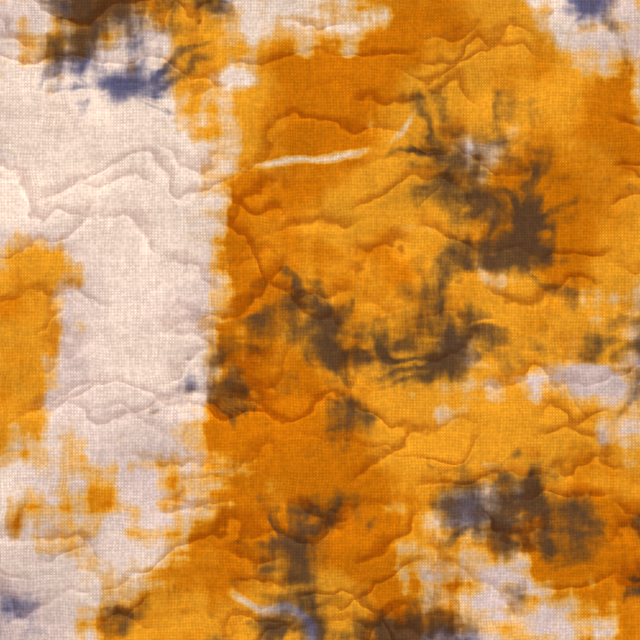
Reproduce this texture procedurally as a Shadertoy shader.

```glsl
// Crinkled cotton cloth, tie-dyed in orange with indigo blots and pale resist lines.

const vec3 CREAM  = vec3(0.94, 0.84, 0.77);
const vec3 LILAC  = vec3(0.84, 0.74, 0.71);
const vec3 PEACH  = vec3(0.89, 0.69, 0.45);
const vec3 GOLD   = vec3(0.90, 0.59, 0.13);
const vec3 AMBER  = vec3(0.80, 0.44, 0.03);
const vec3 INDIGO = vec3(0.29, 0.29, 0.43);
const vec3 BROWN  = vec3(0.32, 0.23, 0.17);

const float DYE_SCALE   = 4.2;   // dye patches per canvas
const float DYE_SPREAD  = 2.6;   // contrast of the dye patches
const float DYE_EDGE    = 0.33;  // softness of the dye border
const float BLOT_SCALE  = 5.5;   // cells of indigo blots per canvas
const float BLOT_CHANCE = 0.52;
const float LINE_WIDTH  = 0.011;
const float CREASE_ROWS = 13.0;
const float THREADS     = 205.0;
const float WEAVE_DEPTH = 0.06;

float hash(vec2 p) {
    vec3 q = fract(p.xyx * vec3(0.1031, 0.1030, 0.0973));
    q += dot(q, q.yzx + 33.33);
    return fract((q.x + q.y) * q.z);
}

float noise(vec2 p) {
    vec2 cell = floor(p), f = fract(p);
    f = f * f * f * (f * (f * 6.0 - 15.0) + 10.0);
    float low  = mix(hash(cell), hash(cell + vec2(1, 0)), f.x);
    float high = mix(hash(cell + vec2(0, 1)), hash(cell + vec2(1, 1)), f.x);
    return mix(low, high, f.y);
}

float fbm(vec2 p) {
    float sum = 0.0, weight = 0.516;
    for (int i = 0; i < 5; i++) {
        sum += weight * noise(p);
        p = mat2(1.6, 1.2, -1.2, 1.6) * p + 17.3;
        weight *= 0.5;
    }
    return sum;
}

vec2 drift(vec2 p) {
    return vec2(fbm(p), fbm(p + 44.0)) - 0.5;
}

// Dye wicking along both thread directions, centred on zero
float bristles(vec2 p) {
    return fbm(p * vec2(48.0, 13.0) + 8.0) + fbm(p * vec2(13.0, 48.0) + 66.0) - 1.0;
}

// Thin broken lines where the cloth was tied and took no dye
float resistLines(vec2 p) {
    vec2 q = p + 0.025 * drift(p * 18.0), e = vec2(0.01, 0.0);
    float n = noise(q * 2.3 + 41.0);
    vec2 slope = vec2(noise((q + e.xy) * 2.3 + 41.0), noise((q + e.yx) * 2.3 + 41.0)) - n;
    float away = abs(n - 0.5) / max(length(slope) / e.x, 0.4);
    float broken = smoothstep(0.42, 0.58, fbm(p * 6.0 + 73.0));
    return broken * (1.0 - smoothstep(0.0, LINE_WIDTH, away));
}

// Ragged, faintly radial blots scattered on a jittered grid
float indigoBlots(vec2 p, float fibres) {
    vec2 g = p * BLOT_SCALE + 0.9 * drift(p * 9.0 + 20.0), home = floor(g);
    float ragged = 1.7 * (fbm(p * 11.0 + 5.0) - 0.5) + 0.8 * fibres;
    float ink = 0.0;
    for (int j = -1; j <= 1; j++)
    for (int i = -1; i <= 1; i++) {
        vec2 cell = home + vec2(i, j);
        vec2 away = g - cell - vec2(hash(cell + 11.0), hash(cell + 57.0));
        float r = length(away);
        float size = mix(0.30, 0.62, hash(cell + 83.0));
        float streak = noise(away / (r + 0.001) * 4.0 + away * 2.0 + cell * 7.0) - 0.5;
        float body = 1.0 - r / size + 0.75 * streak * smoothstep(0.05, 0.5, r) + ragged;
        body *= step(hash(cell + 29.0), BLOT_CHANCE);
        ink = max(ink, smoothstep(0.0, 1.05, body));
    }
    return ink;
}

// Short sideways wrinkles: x is the shadow, y the lit lip beside it
vec2 creases(vec2 p) {
    vec2 sum = vec2(0.0);
    for (int i = 0; i < 3; i++) {
        float k = float(i);
        float row = (p.y + 0.22 * (k - 1.0) * p.x) * CREASE_ROWS + 3.2 * fbm(p * 6.0 + 31.0 * k);
        float f = fract(row);
        float present = smoothstep(0.48, 0.8, noise(vec2(p.x * 10.0, floor(row) * 5.3 + 19.0 * k)));
        float lip = smoothstep(0.2, 0.4, f) * (1.0 - smoothstep(0.4, 0.47, f));
        float shadow = smoothstep(0.4, 0.49, f) * (1.0 - smoothstep(0.49, 0.8, f));
        sum += present * vec2(shadow, lip);
    }
    return min(sum, 1.0);
}

// Uneven plain weave, faded out when threads get finer than the pixels
float weave(vec2 p) {
    vec2 sway = 0.006 * vec2(noise(p * 23.0), noise(p * 23.0 + 21.0));
    vec2 t = (p + sway) * THREADS;
    vec2 wave = cos(6.2832 * t);
    float slubs = noise(vec2(t.x, p.y * 25.0)) + noise(vec2(p.x * 25.0, t.y)) - 1.0;
    float fade = 1.0 - smoothstep(0.4, 0.6, THREADS / iResolution.y);
    float uneven = 0.4 + 1.2 * noise(p * 70.0);
    return fade * uneven * (0.35 * (wave.x + wave.y) + 0.4 * wave.x * wave.y) + 0.8 * slubs;
}

void mainImage(out vec4 fragColor, in vec2 fragCoord) {
    vec2 p = fragCoord / iResolution.y;
    float fibres = bristles(p);

    // Orange dye: thin at the left, nearly full at the right
    float level = DYE_SPREAD * (fbm((p + 0.10 * drift(p * 5.0)) * DYE_SCALE + 12.0) - 0.5);
    level += mix(-0.44, 0.42, smoothstep(0.02, 0.55, p.x)) + 0.5 * fibres;
    float dye = smoothstep(-DYE_EDGE, DYE_EDGE, level);
    dye *= 1.0 - 0.8 * resistLines(p);

    float cool = smoothstep(0.3, 0.7, fbm(p * 4.0 + 91.0) + 0.3 * (0.5 - p.y));
    float depth = smoothstep(0.38, 0.62, fbm(p * 6.0 + 63.0) + 0.12 * fibres);
    vec3 color = mix(CREAM, LILAC, cool);
    color = mix(color, PEACH, smoothstep(0.05, 0.5, dye));
    color = mix(color, GOLD, smoothstep(0.45, 0.9, dye));
    color = mix(color, AMBER, depth * smoothstep(0.7, 1.0, dye));

    // Indigo turns brown where it overlaps the orange
    color = mix(color, mix(INDIGO, BROWN, dye), 0.9 * indigoBlots(p, fibres));

    // Relief of folds, wrinkles and threads
    vec2 crease = creases(p);
    vec3 shade = mix(vec3(0.91, 0.88, 0.88), vec3(0.84, 0.74, 0.62), dye);
    color *= mix(vec3(1.0), shade, crease.x) * (1.0 + 0.06 * crease.y);
    color *= 1.0 + 0.2 * (fbm(p * vec2(9.0, 17.0) + 7.0) - 0.5);
    color *= 1.0 + WEAVE_DEPTH * weave(p) + 0.10 * (noise(p * 250.0) - 0.5);

    fragColor = vec4(clamp(color, 0.0, 1.0), 1.0);
}
```
